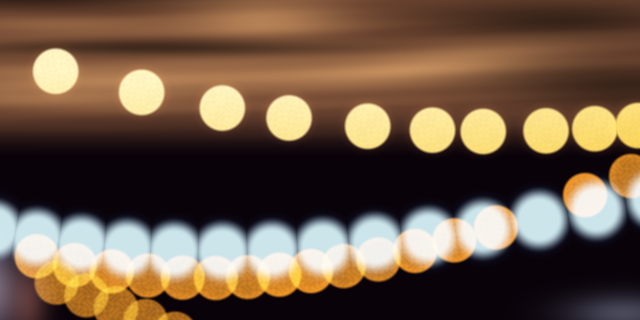
This background is drawn by a WebGL 1 fragment shader. Its source:

```glsl
precision highp float;
// Strings of out-of-focus festoon lights below a blurred wooden ceiling at night.

uniform vec2 u_resolution;

#define GOLD_RADIUS 0.071
#define AMBER_RADIUS 0.069
#define PALE_RADIUS 0.083
#define DISC_BLUR 0.006
#define PALE_BLUR 0.024
#define NIGHT vec3(0.035, 0.006, 0.035)
#define BROWN vec3(0.43, 0.27, 0.19)
#define TAN vec3(0.80, 0.58, 0.38)
#define CREAM vec3(1.0, 0.96, 0.76)
#define GOLD vec3(0.98, 0.83, 0.34)
#define AMBER vec3(0.93, 0.58, 0.12)
#define PALE vec3(0.82, 0.92, 0.94)

float hash(float n) {
  return fract(sin(n * 12.9898) * 43758.547);
}

// Soft elliptical spot
float spot(vec2 p, vec2 center, vec2 size) {
  vec2 d = (p - center) / size;
  return exp(-dot(d, d));
}

float disc(vec2 offset, float radius, float blur) {
  return 1.0 - smoothstep(radius - blur, radius + blur, length(offset));
}

vec3 screenBlend(vec3 a, vec3 b) {
  return 1.0 - (1.0 - a) * (1.0 - b);
}

// Height of a hanging wire with its lowest point at low
float wire(float x, vec2 low, float sag, float skew) {
  float d = x - low.x;
  return low.y + d * d * (sag - skew * d);
}

// Fine mottling inside the discs
float mottle(vec2 p) {
  vec2 q = p * 190.0;
  return sin(q.x + 2.0 * sin(q.y * 0.7)) * sin(q.y + 2.0 * sin(q.x * 0.6));
}

// Wooden ceiling fading into the night
vec3 backdrop(vec2 p) {
  float light = 0.55 * spot(p, vec2(0.75, 0.77), vec2(0.85, 0.06));
  light += 0.5 * spot(p, vec2(0.2, 0.71), vec2(0.45, 0.06));
  light += 0.75 * spot(p, vec2(0.83, 0.94), vec2(0.26, 0.065));
  light += 0.65 * spot(p, vec2(1.42, 0.81 + 0.1 * (p.x - 1.42)), vec2(0.38, 0.05));
  light += 0.35 * spot(p, vec2(0.2, 0.91), vec2(0.4, 0.04));
  float shade = 0.5 * spot(p, vec2(0.5, 0.85), vec2(0.55, 0.025));
  shade += 0.5 * spot(p, vec2(1.75, 0.94), vec2(0.45, 0.06));
  shade += 0.5 * spot(p, vec2(1.95, 0.73), vec2(0.4, 0.08));
  shade += 0.55 * spot(p, vec2(0.1, 1.01), vec2(0.5, 0.04));
  float grain = sin(p.y * 75.0 + 2.0 * sin(p.x * 2.3)) + 0.6 * sin(p.y * 131.0 - p.x * 5.0);
  vec3 wood = mix(BROWN, TAN, clamp(light + 0.05 * grain, 0.0, 1.2));
  wood *= 1.0 - clamp(shade, 0.0, 0.8);
  vec3 col = mix(NIGHT, wood, smoothstep(0.5, 0.68, p.y));

  // Faint shapes in the lower corners
  col += vec3(0.42, 0.40, 0.44) * spot(p, vec2(-0.02, 0.1), vec2(0.07, 0.15));
  col += vec3(0.30, 0.19, 0.16) * spot(p, vec2(0.09, 0.06), vec2(0.06, 0.13));
  col += vec3(0.25, 0.28, 0.32) * spot(p, vec2(1.95, 0.02), vec2(0.18, 0.06));
  return col;
}

void main() {
  vec2 p = gl_FragCoord.xy / u_resolution.y;
  vec3 col = backdrop(p);
  float speckle = mottle(p);

  // Pale strand: wide, blurred discs merged into a band
  float pale = 0.0;
  float haze = 0.0;
  for (int i = 0; i < 14; i++) {
    float n = float(i);
    float x = -0.02 + n * (0.133 + 0.002 * n);
    vec2 d = p - vec2(x, wire(x, vec2(0.67, 0.214), 0.125, 0.028));
    pale = max(pale, disc(d, PALE_RADIUS, PALE_BLUR));
    haze = max(haze, disc(d, PALE_RADIUS, 2.0 * PALE_BLUR));
  }
  col = screenBlend(col, vec3(0.05, 0.16, 0.28) * haze);
  col = mix(col, PALE, pale * 0.97);

  // Amber strand, with one lamp missing
  for (int i = 0; i < 17; i++) {
    float n = float(i);
    float x = 0.107 + n * (0.103 + 0.0008 * n) + 0.04 * sin(0.4 * n + 0.2);
    vec2 d = p - vec2(x, wire(x, vec2(0.65, 0.131), 0.222, 0.03));
    float rim = smoothstep(0.6, 1.0, length(d) / AMBER_RADIUS);
    float power = 0.78 + 0.16 * hash(n + 3.0) + 0.1 * rim + 0.05 * speckle;
    float lit = i == 14 ? 0.0 : disc(d, AMBER_RADIUS, DISC_BLUR);
    col = screenBlend(col, AMBER * min(power, 1.0) * lit);
  }

  // Short amber strand falling away at the lower left
  for (int i = 0; i < 5; i++) {
    float n = float(i);
    vec2 d = p - vec2(0.177 + 0.0925 * n, 0.117 - 0.04 * n);
    float power = 0.72 + 0.06 * speckle;
    col = screenBlend(col, AMBER * power * disc(d, AMBER_RADIUS, DISC_BLUR));
  }

  // Gold strand, cream at the left and deeper at the right
  for (int i = 0; i < 10; i++) {
    float n = float(i);
    float nudge = 0.0015 * n * (9.0 - n) * step(mod(n, 3.0), 0.5);
    float x = 0.174 + n * (0.277 - 0.0083 * n) - nudge;
    vec2 d = p - vec2(x, wire(x, vec2(1.56, 0.589), 0.098, 0.0));
    float depth = clamp(0.09 * n - 2.5 * d.y, 0.0, 1.0);
    vec3 lamp = mix(CREAM, GOLD, depth) + 0.012 * speckle;
    col += vec3(0.12, 0.07, 0.03) * disc(d, GOLD_RADIUS, 0.03);
    col = mix(col, lamp, disc(d, GOLD_RADIUS, DISC_BLUR));
  }

  gl_FragColor = vec4(clamp(col, 0.0, 1.0), 1.0);
}
```
